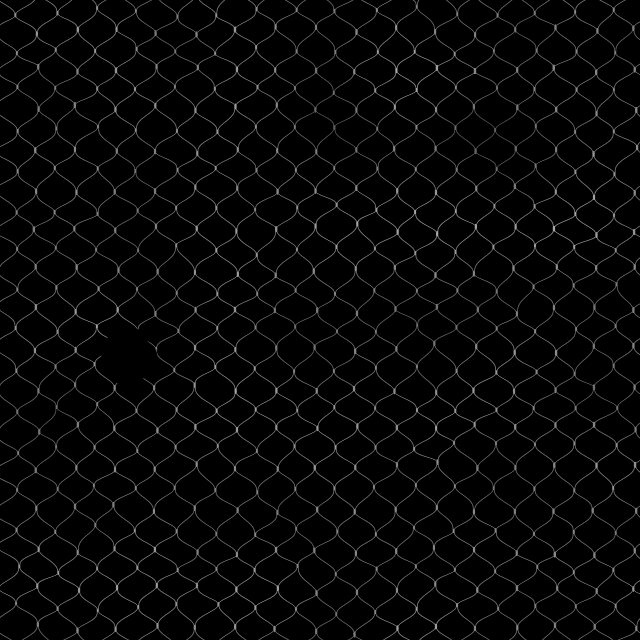
Give the GLSL for this pattern, as a WebGL 1 fragment shader.

```glsl
precision highp float;
// Slack knotted wire mesh on black, with uneven cells and one torn hole.

uniform vec2 u_resolution;

const float HALF_CELLS = 32.08;                // half-cells per canvas side
const vec2  ORIGIN = vec2(0.026, 0.049);       // first minor knot
const float WIRE_HALF_WIDTH = 0.00053;
const float WIRE_GRAY = 0.54;
const float KNOT_GRAY = 0.62;
const vec2  MINOR_KNOT = vec2(0.0015, 0.0034); // half sizes
const vec2  MAJOR_KNOT = vec2(0.0018, 0.0045);
const float COIL_PITCH = 0.0020;
const float STRAND_GAP = 0.035;                // strand offset beside a knot, half-cells
const vec2  JITTER = vec2(0.09, 0.12);         // per-knot scatter, half-cells
const vec2  DRIFT = vec2(0.12, 0.55);          // slow warping, half-cells
const float SAG = 0.5;                         // per-wire bend variation
const vec2  HOLE_CENTER = vec2(0.201, 0.443);
const vec2  HOLE_RADIUS = vec2(0.045, 0.041);

// Two random values in -1..1
vec2 hash2(vec2 p) {
  vec3 q = fract(vec3(p.xyx) * vec3(0.1031, 0.1030, 0.0973));
  q += dot(q, q.yzx + 33.33);
  return fract((q.xx + q.yz) * q.zy) * 2.0 - 1.0;
}

float gradientNoise(vec2 p) {
  vec2 i = floor(p);
  vec2 f = fract(p);
  vec2 w = f * f * f * (f * (f * 6.0 - 15.0) + 10.0);
  vec2 e = vec2(1.0, 0.0);
  float a = dot(hash2(i + 50.0), f);
  float b = dot(hash2(i + e.xy + 50.0), f - e.xy);
  float c = dot(hash2(i + e.yx + 50.0), f - e.yx);
  float d = dot(hash2(i + e.xx + 50.0), f - e.xx);
  return mix(mix(a, b, w.x), mix(c, d, w.x), w.y);
}

// Share of a pixel covered by a band of the given half width
float bandCoverage(float d, float halfWidth, float px) {
  return clamp((d + halfWidth) / px + 0.5, 0.0, 1.0)
       - clamp((d - halfWidth) / px + 0.5, 0.0, 1.0);
}

vec2 knotPosition(vec2 id) {
  vec2 drift = vec2(gradientNoise(id * 0.21 + 7.3), gradientNoise(id * 0.23 + 31.7));
  return id + JITTER * hash2(id + 11.0) + DRIFT * drift;
}

// S-shaped strand from knot a up to knot b; side is +1 when b lies to the right
float strand(vec2 g, vec2 a, vec2 b, float side, float sag, float px) {
  float t = (g.y - a.y) / (b.y - a.y);
  if (t < 0.0 || t > 1.0) return 0.0;
  t += sag * t * (1.0 - t);
  float s = clamp((t - 0.07) / 0.86, 0.0, 1.0);
  float startX = a.x + side * STRAND_GAP;
  float endX = b.x - side * STRAND_GAP;
  float x = mix(startX, endX, s * s * (3.0 - 2.0 * s));
  float slope = (endX - startX) / (b.y - a.y) * 6.0 * s * (1.0 - s) / 0.86;
  float d = (g.x - x) * inversesqrt(1.0 + slope * slope) / HALF_CELLS;
  return bandCoverage(d, WIRE_HALF_WIDTH, px);
}

// Tight coil binding two strands
float coil(vec2 d, vec2 size, float px) {
  float ripple = 0.25 * cos(6.2832 * d.y / COIL_PITCH);
  ripple *= 1.0 - smoothstep(0.3, 0.6, px / COIL_PITCH);
  float taper = size.x * (1.0 - 0.25 * pow(min(abs(d.y) / size.y, 1.0), 2.0));
  return bandCoverage(d.x, taper, px) * bandCoverage(d.y, size.y, px) * (0.9 + ripple);
}

void main() {
  float px = 1.0 / min(u_resolution.x, u_resolution.y);
  vec2 uv = gl_FragCoord.xy * px;
  vec2 g = (uv - ORIGIN) * HALF_CELLS;
  vec2 base = floor(g);
  float wire = 0.0;
  float knots = 0.0;

  // Knots sit where both indices share parity; each sends two strands upward
  for (int j = -1; j <= 1; j++) {
    for (int i = -1; i <= 2; i++) {
      vec2 id = base + vec2(float(i), float(j));
      float odd = mod(id.y, 2.0);
      if (abs(mod(id.x, 2.0) - odd) > 0.5) continue;
      vec2 knot = knotPosition(id);
      vec2 sag = SAG * hash2(id + 83.0);
      wire = max(wire, strand(g, knot, knotPosition(id + vec2(1.0, 1.0)), 1.0, sag.x, px));
      wire = max(wire, strand(g, knot, knotPosition(id + vec2(-1.0, 1.0)), -1.0, sag.y, px));
      vec2 size = mix(MINOR_KNOT, MAJOR_KNOT, odd) * (1.0 + 0.1 * sag.x);
      knots = max(knots, coil((g - knot) / HALF_CELLS, size, px));
    }
  }

  // Uneven sheen, then the ragged tear
  float sheen = 0.97 + 0.45 * gradientNoise(uv * 7.0 + 3.0);
  float gray = max(wire * WIRE_GRAY, knots * KNOT_GRAY) * sheen;
  float tear = length((uv - HOLE_CENTER) / HOLE_RADIUS) + 0.25 * gradientNoise(uv * 40.0);
  gray *= smoothstep(0.96, 1.04, tear);

  gl_FragColor = vec4(vec3(gray), 1.0);
}
```
